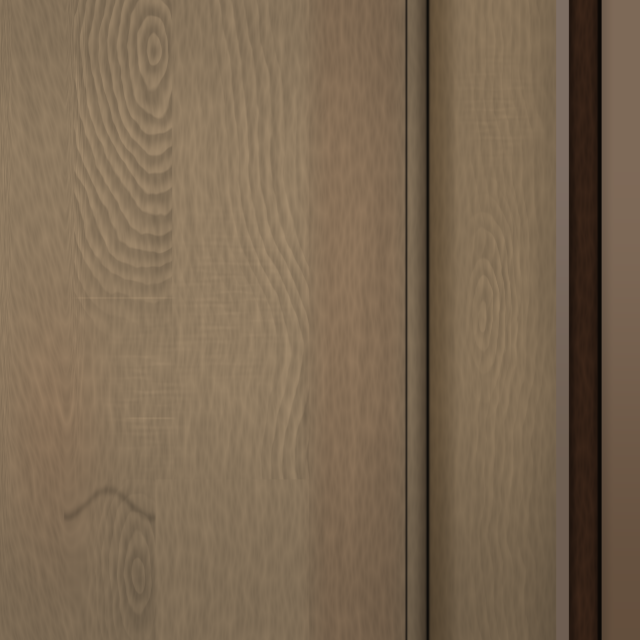
Write a Shadertoy shader that draws this texture.

```glsl
float hash(vec2 p) {
    return fract(sin(dot(p, vec2(127.1, 311.7))) * 4375.85);
}

// Distance to the nearest jittered cell point
float cellular(vec2 p) {
    vec2 cell = floor(p);
    float nearest = 2.0;
    for (int j = -1; j <= 1; j++) {
        for (int i = -1; i <= 1; i++) {
            vec2 c = cell + vec2(i, j);
            vec2 site = c + vec2(hash(c), hash(c + 19.7));
            nearest = min(nearest, length(site - p));
        }
    }
    return nearest;
}

// Layered sines, roughly -1 to 1
float waves(vec2 p) {
    float sum = 0.0, gain = 0.5;
    for (int i = 0; i < 5; i++) {
        sum += gain * sin(p.x + 1.7 * sin(p.y + float(i)));
        p = mat2(1.5, 1.1, -1.1, 1.5) * p + 2.3;
        gain *= 0.55;
    }
    return sum;
}

float band(float x, float a, float b, float soft) {
    return smoothstep(a - soft, a + soft, x) * (1.0 - smoothstep(b - soft, b + soft, x));
}

float blob(vec2 p, vec2 center, vec2 size) {
    vec2 d = (p - center) / size;
    return exp(-dot(d, d));
}

// Growth line: slow rise, quick fall
float ring(float phase) {
    float f = fract(phase);
    return smoothstep(0.1, 0.8, f) * (1.0 - smoothstep(0.82, 1.0, f)) - 0.42;
}

float ovalRings(vec2 p, vec2 center, vec2 size, float count, float warp) {
    return ring(length((p - center) / size) * count + warp);
}

// Dark pores and streaks drawn out along the grain
float fibres(vec2 p, float slant) {
    p.x += slant * p.y + 0.004 * waves(p * vec2(9.0, 14.0));
    float pores = cellular(p * vec2(150.0, 30.0)) - 0.5;
    float streaks = cellular(p * vec2(60.0, 5.0) + 7.0) - 0.5;
    return 0.65 * pores + 0.35 * streaks + 0.10 * waves(p * vec2(230.0, 9.0));
}

// Fine woven saw scratches
float sawMarks(vec2 p) {
    float across = sin(p.y * 570.0 + waves(p * 12.0));
    float along = sin(p.x * 640.0 + waves(p * 17.0));
    float broken = smoothstep(0.2, 0.8, cellular(p * vec2(18.0, 70.0)));
    return (0.7 * across + 0.3 * along + 0.4) * broken;
}

float leftGrain(vec2 p, float soft) {
    float upper = smoothstep(0.251 - soft, 0.251 + soft, p.y);
    float warp = 0.55 * waves(p * vec2(22.0, 15.0));
    float second = band(p.x, 0.116, 0.269, soft) * upper;
    float third = band(p.x, 0.269, 0.483, soft) * upper;

    float arch = ovalRings(p, vec2(0.242, 0.92), vec2(0.14, 0.31), 10.0, warp);
    float archFade = smoothstep(0.42, 0.68, p.y);
    float bend = 0.085 * smoothstep(0.88, 0.42, p.y) + 0.012 * sin(p.y * 17.0);
    float flow = ring((p.x - bend) * 56.0 + 0.7 * warp);
    float flowFade = 0.25 + 0.75 * band(p.x - bend, 0.34, 0.43, 0.03);

    // Knot and its curled cap in the lower row
    float knotArea = (1.0 - upper) * band(p.x, 0.10, 0.243, soft);
    float knot = ovalRings(p, vec2(0.218, 0.10), vec2(0.045, 0.13), 4.0, warp);
    float curl = p.y - 0.213 - 0.022 * sin(p.x * 46.0) - 0.006 * warp;
    float cap = exp(-pow(curl / 0.007, 2.0));

    float g = 0.15 * arch * second * archFade + 0.11 * flow * flowFade * third;
    g -= knotArea * (0.14 * cap + 0.07 * blob(p, vec2(0.215, 0.09), vec2(0.03, 0.08)));
    g += 0.11 * knot * knotArea * blob(p, vec2(0.21, 0.11), vec2(0.06, 0.13));

    // Stave tones and joints
    g += 0.025 * third - 0.03 * band(p.x, 0.483, 0.634, soft) + 0.035 * (1.0 - upper) * band(p.x, 0.243, 0.483, soft);
    g -= 0.05 * upper * blob(p, vec2(0.262, 0.62), vec2(0.04, 0.13)) * second;
    g -= 0.09 * third * blob(p, vec2(0.478 + 0.004 * warp, 0.36), vec2(0.008, 0.13));
    g += 0.06 * band(p.y, 0.533, 0.536, soft) * band(p.x, 0.12, 0.27, 0.01);
    g += 0.07 * band(p.y, 0.345, 0.348, soft) * band(p.x, 0.20, 0.27, 0.01);

    float scratched = blob(p, vec2(0.36, 0.53), vec2(0.07, 0.11)) + blob(p, vec2(0.23, 0.39), vec2(0.05, 0.10));
    float slant = 0.22 * band(p.x, 0.0, 0.12, 0.02);
    return g + 0.05 * scratched * sawMarks(p) + 0.16 * fibres(p, slant);
}

float rightGrain(vec2 p) {
    float warp = 0.5 * waves(p * vec2(25.0, 18.0));
    float arch = ovalRings(p, vec2(0.755, 0.50), vec2(0.055, 0.20), 6.0, warp);
    float g = 0.13 * arch * blob(p, vec2(0.775, 0.54), vec2(0.035, 0.13));
    float sway = 0.016 * sin(p.y * 8.0);
    g += 0.05 * ring((p.x + sway) * 65.0 + warp) * band(p.x, 0.735, 0.85, 0.02);
    g += 0.05 * sawMarks(p) * blob(p, vec2(0.775, 0.83), vec2(0.045, 0.07));
    return g + 0.12 * fibres(p, 0.0);
}

void mainImage(out vec4 fragColor, in vec2 fragCoord) {
    vec2 uv = fragCoord / iResolution.xy;
    float soft = 0.8 / iResolution.x;
    float x = uv.x;

    // Main boards, tinted redder in patches
    float redness = band(x, 0.49, 0.63, 0.03) + blob(uv, vec2(0.08, 0.32), vec2(0.08, 0.22));
    vec3 oak = vec3(0.555, 0.475, 0.375) + redness * vec3(0.0, -0.017, -0.018);
    float light = mix(0.86, 1.0, smoothstep(0.0, 0.5, uv.y)) - 0.07 * smoothstep(0.72, 1.0, uv.y);
    vec3 col = oak * light * (1.0 + leftGrain(uv, soft));
    col *= 1.0 - 0.08 * smoothstep(0.54, 0.634, x);

    // Narrow rail
    vec3 rail = mix(vec3(0.50, 0.43, 0.34), vec3(0.36, 0.30, 0.23), smoothstep(0.642, 0.668, x));
    rail *= light * (1.0 + 0.12 * fibres(uv, 0.0));
    col = mix(col, rail, smoothstep(0.636 - soft, 0.636 + soft, x));

    // Right board with its bevel
    vec3 board = mix(vec3(0.43, 0.35, 0.25), vec3(0.525, 0.445, 0.345), smoothstep(0.675, 0.725, x));
    board *= 1.0 - 0.10 * smoothstep(0.80, 0.87, x) - 0.04 * band(x, 0.685, 0.71, 0.003);
    board *= mix(0.84, 1.0, smoothstep(0.0, 0.45, uv.y)) * (1.0 + rightGrain(uv));
    col = mix(col, board, smoothstep(0.669 - soft, 0.669 + soft, x));

    // Grooves
    col *= 1.0 - 0.65 * exp(-pow((x - 0.635) / 0.0018, 2.0));
    col *= 1.0 - 0.80 * exp(-pow((x - 0.6685) / 0.0026, 2.0));
    col *= 1.0 - 0.18 * exp(-abs(x - 0.6685) / 0.012);

    // Metal edge, dark frame, shadow gap and wall
    vec3 metal = mix(vec3(0.43, 0.37, 0.32), vec3(0.49, 0.43, 0.39), smoothstep(0.2, 0.8, uv.y));
    vec3 frame = vec3(0.205, 0.13, 0.085) * (1.0 + 0.35 * fibres(uv, 0.0));
    frame *= mix(0.65, 1.0, band(x, 0.897, 0.929, 0.008));
    vec3 wall = mix(vec3(0.39, 0.31, 0.24), vec3(0.49, 0.41, 0.34), smoothstep(0.0, 0.75, uv.y));
    wall *= 1.0 - 0.12 * smoothstep(0.96, 0.94, x);
    col = mix(col, metal, smoothstep(0.869 - soft, 0.869 + soft, x));
    col = mix(col, frame, smoothstep(0.889 - soft, 0.889 + soft, x));
    col = mix(col, vec3(0.045, 0.03, 0.02), smoothstep(0.932, 0.936, x));
    col = mix(col, wall, smoothstep(0.940 - soft, 0.940 + soft, x));

    fragColor = vec4(col, 1.0);
}
```
